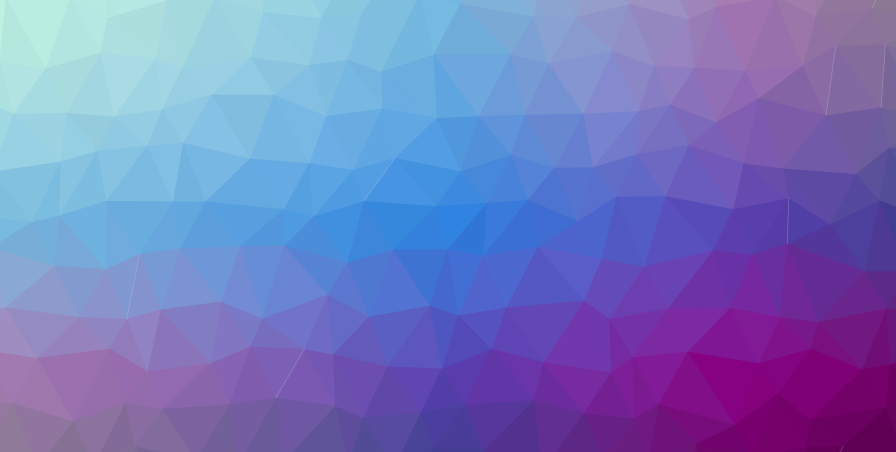
Give the GLSL for this background, as a Shadertoy shader.

```glsl
// Low-poly backdrop: a staggered, jittered lattice split into flat triangles.
// Each facet averages one colour ramp read across and down at its centroid,
// giving mint, blue and dark purple along the diagonal and mauve corners.

const float ROWS = 9.0;          // lattice rows over the canvas height
const float JITTER = 0.32;       // largest vertex shift, in cells
const vec2 GRID_SHIFT = vec2(0.1, 0.15);
const float SEAM_SHARE = 0.045;  // share of cells with a pale seam
const float SEAM_HALF_WIDTH = 0.008;
const vec3 SEAM_COLOUR = vec3(0.78, 0.80, 0.88);

float hash(vec2 p) {
    return fract(sin(dot(p, vec2(127.1, 311.7))) * 43758.5453);
}

// Colour ramp with evenly spaced stops
vec3 ramp(float t) {
    vec3 stops[7] = vec3[7](
        vec3(0.75, 0.95, 0.87), vec3(0.64, 0.84, 0.88),
        vec3(0.43, 0.69, 0.89), vec3(0.16, 0.50, 0.87),
        vec3(0.42, 0.29, 0.73), vec3(0.54, 0.00, 0.51),
        vec3(0.35, 0.00, 0.30));
    float s = clamp(t, 0.0, 1.0) * 6.0;
    int i = min(int(s), 5);
    return mix(stops[i], stops[i + 1], s - float(i));
}

// Lattice vertex: odd rows are moved by half a cell
vec2 vertex(vec2 id) {
    vec2 shift = vec2(hash(id), hash(id + 57.3)) * 2.0 - 1.0;
    return id + vec2(0.5 * mod(id.y, 2.0), 0.0) + JITTER * shift;
}

// Signed distance to the line a-b, negative on its left
float lineDistance(vec2 p, vec2 a, vec2 b) {
    vec2 e = b - a, q = p - a;
    return (e.y * q.x - e.x * q.y) / length(e);
}

float segmentDistance(vec2 p, vec2 a, vec2 b) {
    vec2 e = b - a, q = p - a;
    return length(q - e * clamp(dot(q, e) / dot(e, e), 0.0, 1.0));
}

// Soft coverage of a counter-clockwise triangle
float coverage(vec2 p, vec2 a, vec2 b, vec2 c, float px) {
    float d = max(lineDistance(p, a, b),
              max(lineDistance(p, b, c), lineDistance(p, c, a)));
    return clamp(0.5 - d / px, 0.0, 1.0);
}

// Flat colour of a facet, with a slight change of brightness
vec3 facetColour(vec2 centre, vec2 canvas) {
    vec2 uv = (centre - GRID_SHIFT) / canvas;
    vec3 colour = 0.5 * (ramp(uv.x) + ramp(1.0 - uv.y));
    return colour + 0.024 * (hash(centre) - 0.5);
}

// Adds one facet as colour times coverage, with coverage in w
vec4 facet(vec2 p, vec2 a, vec2 b, vec2 c, vec2 canvas, float px) {
    float w = coverage(p, a, b, c, px);
    if (w <= 0.0) return vec4(0.0);
    return vec4(facetColour((a + b + c) / 3.0, canvas), 1.0) * w;
}

void mainImage(out vec4 fragColor, in vec2 fragCoord) {
    float px = ROWS / iResolution.y;
    vec2 canvas = iResolution.xy * px;
    vec2 p = fragCoord * px + GRID_SHIFT;
    vec2 cell = floor(p);
    vec4 sum = vec4(0.0);
    float seam = 0.0;

    // Gather the facets of the nearby cells
    for (int j = -1; j <= 1; j++)
    for (int i = -1; i <= 1; i++) {
        vec2 id = cell + vec2(i, j);
        vec2 a = vertex(id);
        vec2 b = vertex(id + vec2(1.0, 0.0));
        vec2 c = vertex(id + vec2(1.0, 1.0));
        vec2 d = vertex(id + vec2(0.0, 1.0));

        // The short diagonal swaps direction from row to row
        bool odd = mod(id.y, 2.0) > 0.5;
        vec2 from = odd ? a : b;
        vec2 to = odd ? c : d;
        sum += facet(p, from, to, odd ? d : a, canvas, px) 
             + facet(p, a, b, odd ? c : d, canvas, px) * (odd ? 1.0 : 0.0)
             + facet(p, b, c, d, canvas, px) * (odd ? 0.0 : 1.0);

        // A few diagonals carry a hairline seam
        float line = segmentDistance(p, from, to) - SEAM_HALF_WIDTH;
        float drawn = step(hash(id + 19.7), SEAM_SHARE);
        seam = max(seam, drawn * clamp(0.5 - line / px, 0.0, 1.0));
    }

    vec3 colour = sum.rgb / max(sum.w, 0.001);
    fragColor = vec4(mix(colour, SEAM_COLOUR, 0.3 * seam), 1.0);
}
```
